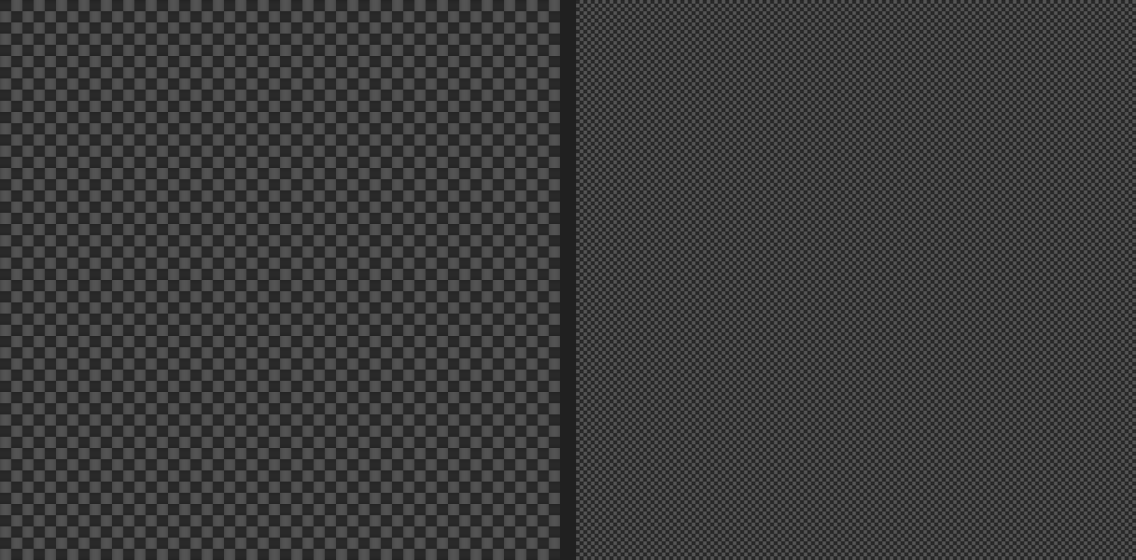
Left, the tile; right, the same tile 3 across and 3 down.
This pattern is drawn by a WebGL 2 fragment shader. Its source:

```glsl
#version 300 es
precision highp float;
// A plain weave of charcoal fibre: light upright strands and dark level strands
// alternate as a fine checkerboard. Each strand is rounded by a soft gradient
// across its width, and the cell borders are smoothed by exact area coverage.

#define REPEATS 25.0       // pairs of cells across and down
#define WARP_EDGE 0.280    // upright strand, at its sides
#define WARP_CREST 0.328   // upright strand, along its middle
#define WEFT_EDGE 0.138    // level strand, at its sides
#define WEFT_CREST 0.162   // level strand, along its middle

uniform vec2 u_resolution;
out vec4 outColor;

// Rounded strand profile: 0 at both sides, 1 along the middle.
float strandProfile(float position) {
  float offset = 2.0 * fract(position) - 1.0;
  return 1.0 - offset * offset;
}

// Square wave of +1 on even cells and -1 on odd ones, smoothed over one pixel.
vec2 smoothAlternation(vec2 cell, vec2 pixelSize) {
  vec2 signedDistance = 0.5 - abs(mod(cell, 2.0) - 0.5);
  signedDistance = mix(signedDistance, mod(cell, 2.0) - 2.0,
                       step(1.5, mod(cell, 2.0)));
  return clamp(2.0 * signedDistance / pixelSize + 0.0, -1.0, 1.0);
}

void main() {
  // Cell coordinates, two cells to each repeat
  vec2 cellCount = vec2(2.0 * REPEATS);
  vec2 cell = gl_FragCoord.xy / u_resolution * cellCount;
  vec2 pixelSize = cellCount / u_resolution;

  // Upright strands shade sideways, level strands shade up and down
  float warp = mix(WARP_EDGE, WARP_CREST, strandProfile(cell.x));
  float weft = mix(WEFT_EDGE, WEFT_CREST, strandProfile(cell.y));

  // The upright strand lies on top wherever column and row share parity
  vec2 alternation = smoothAlternation(cell, pixelSize);
  float warpOnTop = 0.5 + 0.5 * alternation.x * alternation.y;

  outColor = vec4(vec3(mix(weft, warp, warpOnTop)), 1.0);
}
```
